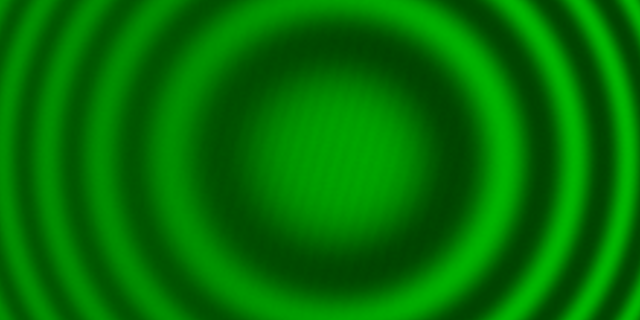
Give the GLSL for this background, as a WebGL 1 fragment shader.

```glsl
precision highp float;
// Green interference rings around a bright central spot, spaced evenly in
// squared radius. Contrast and sharpness grow from left to right, and faint
// slanted stripes with soft grain give the light a fine texture.

#define CENTER vec2(1.055, 0.505)   // in canvas heights
#define RING_AREA 0.2747            // squared radius between bright rings
#define VERTICAL_STRETCH 1.03
#define DARK_RANGE vec2(0.345, 0.272)   // green of dark rings, left and right
#define BRIGHT_RANGE vec2(0.555, 0.705) // green of bright rings, left and right
#define SHARP_RANGE vec2(1.0, 1.35)     // ring narrowness, left and right
#define STRIPE_PERIOD 0.045
#define STRIPE_STRENGTH 0.009
#define GRAIN_SCALE 110.0
#define GRAIN_STRENGTH 0.014

uniform vec2 u_resolution;

const float TAU = 6.2831853;

float hash(vec2 p) {
  p = fract(p * vec2(0.1031, 0.1137));
  p += dot(p, p.yx + 33.33);
  return fract((p.x + p.y) * p.x * 17.3);
}

float valueNoise(vec2 p) {
  vec2 cell = floor(p);
  vec2 f = fract(p);
  f = f * f * (3.0 - 2.0 * f);
  float bottom = mix(hash(cell), hash(cell + vec2(1.0, 0.0)), f.x);
  float top = mix(hash(cell + vec2(0.0, 1.0)), hash(cell + 1.0), f.x);
  return mix(bottom, top, f.y);
}

void main() {
  vec2 uv = gl_FragCoord.xy / u_resolution;
  vec2 p = gl_FragCoord.xy / u_resolution.y;
  vec2 d = (p - CENTER) * vec2(1.0, VERTICAL_STRETCH);

  // Rings: the phase is proportional to the squared radius
  float wave = 0.5 + 0.5 * cos(TAU * dot(d, d) / RING_AREA);

  // Contrast across the canvas
  float darkSide = smoothstep(0.1, 0.65, uv.x);
  float dark = mix(DARK_RANGE.x, DARK_RANGE.y, darkSide);
  float bright = mix(BRIGHT_RANGE.x, BRIGHT_RANGE.y, smoothstep(0.2, 0.85, uv.x));
  float sharpness = mix(SHARP_RANGE.x, SHARP_RANGE.y, uv.x);
  float green = mix(dark, bright, pow(wave, sharpness));

  // Slanted stripes, strongest near the middle, and soft grain
  float stripes = sin(TAU * (p.x - 0.28 * p.y) / STRIPE_PERIOD);
  green += STRIPE_STRENGTH * stripes * exp(-5.0 * dot(d, d));
  green += GRAIN_STRENGTH * (valueNoise(p * GRAIN_SCALE) - 0.5);

  gl_FragColor = vec4(0.0, green, 0.0, 1.0);
}
```
